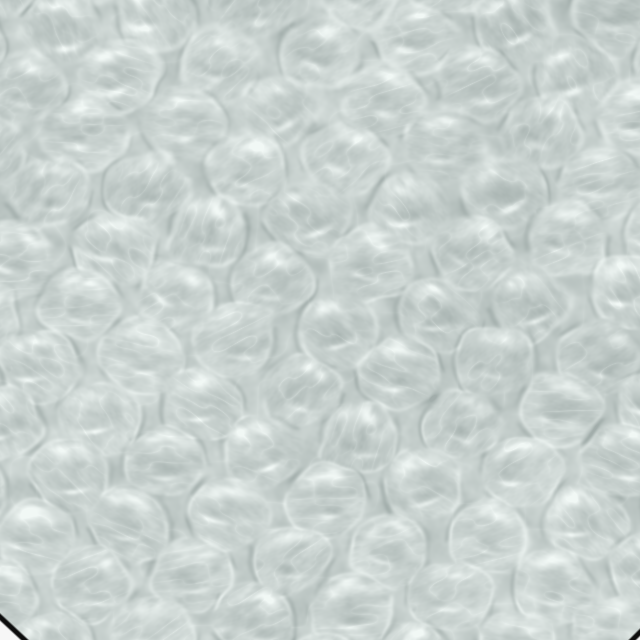
Reproduce this texture procedurally as a WebGL 2 fragment shader.

```glsl
#version 300 es
precision highp float;
// Clear bubble film: a slanted lattice of soft oval domes, each with a broken rim,
// a streaked bright cap, a curved glint and blotchy folds. Every dome is varied
// by a hash; one grey-green tone ramp colours the whole sheet.

#define STEP_ACROSS vec2(0.1536, 0.0195)
#define STEP_DOWN vec2(0.0977, -0.0755)
#define LATTICE_ORIGIN vec2(0.482, 0.656)
#define DOME_RADII vec2(0.063, 0.057)
#define JITTER 0.012
#define RIM_WIDTH 0.045
#define FOLDS 0.42
#define BLOTCHES 1.0
#define GAP_TONE 0.12
#define DOME_TONE 0.36
#define SHADE vec3(0.73, 0.77, 0.76)
#define LIGHT vec3(0.89, 0.92, 0.91)

uniform vec2 u_resolution;
out vec4 fragColor;

float hash(vec2 p) {
  vec3 h = fract(p.xyx * vec3(0.1031, 0.1030, 0.0973));
  h += dot(h, h.yzx + 33.33);
  return fract((h.x + h.y) * h.z);
}

float noise(vec2 p) {
  vec2 i = floor(p), f = fract(p);
  f = f * f * (3.0 - 2.0 * f);
  return mix(mix(hash(i), hash(i + vec2(1, 0)), f.x),
             mix(hash(i + vec2(0, 1)), hash(i + vec2(1, 1)), f.x), f.y);
}

float fbm(vec2 p) {
  float sum = 0.0, amp = 0.57;
  for (int i = 0; i < 3; i++) {
    sum += amp * noise(p);
    p = mat2(1.6, 1.2, -1.2, 1.6) * p + 7.3;
    amp *= 0.5;
  }
  return sum;
}

// Soft strokes along the middle level of a smooth noise
float strokes(vec2 p) { return pow(1.0 - abs(2.0 * noise(p) - 1.0), 4.0); }

float bell(float x, float width) { return exp(-x * x / (width * width)); }

mat2 rotation(float a) { return mat2(cos(a), sin(a), -sin(a), cos(a)); }

// Lays one dome over the tone below it; q is in dome radii.
float addDome(float tone, vec2 q, vec2 id, float blur) {
  float seed = hash(id + 91.7), seed2 = hash(id + 47.2);
  vec2 shift = 40.0 * vec2(seed, seed2);
  float r = length(q) + 0.30 * (noise(q * 1.5 + shift) - 0.5);
  float inside = 1.0 - smoothstep(0.94 - blur, 1.0 + blur, r);
  float core = 1.0 - smoothstep(0.45, 1.0, r);

  // Blotchy folded body with a shadowed centre
  vec2 turned = rotation(seed * 2.4 - 1.2) * q;
  float body = DOME_TONE + 0.14 * (seed2 - 0.5);
  body += BLOTCHES * (fbm(turned * vec2(2.4, 4.2) + shift.yx) - 0.5);
  body += FOLDS * (strokes(turned * vec2(1.8, 4.0) + shift) - 0.30) * (0.3 + 0.7 * core);
  body -= 0.26 * bell(length((q - vec2(0.3 * (seed - 0.5), -0.02)) * vec2(0.8, 1.4)), 0.48);

  // Bright streaked cap along the upper shoulder
  float lean = q.x + 0.8 * (seed - 0.5);
  float cap = bell(r - 0.64, 0.24) * smoothstep(0.10, 0.70, q.y) * bell(lean, 0.62);
  body += cap * (0.30 + 1.15 * noise(turned * vec2(3.0, 6.0) + shift));

  // Curved glint below the centre, with a shadow above it
  float curve = -0.42 + 0.32 * q.x * q.x + 0.2 * (seed2 - 0.5) + 0.5 * (seed - 0.5) * q.x;
  float reach = bell(q.x + 0.6 * (seed2 - 0.35), 0.32);
  body += bell(q.y - curve, 0.06 + 0.4 * blur) * reach * (0.45 + 0.65 * seed);
  body -= 0.24 * bell(q.y - curve - 0.22, 0.13) * reach;

  tone = mix(tone, body, 0.85 * inside);

  // Broken pale rim, and dark creases outside its flanks
  float broken = smoothstep(0.25, 0.75, noise(q * 2.4 + shift.yx));
  tone += (0.06 + 0.34 * broken) * bell(r - 0.98, RIM_WIDTH + 0.5 * blur);
  float flank = smoothstep(0.3, 0.9, abs(q.x)) * smoothstep(0.4, 0.75, noise(q * 1.8 + shift));
  return tone - 0.42 * flank * bell(r - 1.10, 0.08);
}

// Film corner: a dark edge line with a pale ground beyond it.
vec3 cutCorner(vec3 colour, float d) {
  float aa = 0.002;
  colour = mix(colour, vec3(0.05), 1.0 - smoothstep(0.004 - aa, 0.004 + aa, d));
  return mix(colour, vec3(0.97), 1.0 - smoothstep(-0.004 - aa, -0.004 + aa, d));
}

void main() {
  vec2 uv = gl_FragCoord.xy / u_resolution;
  float blur = mix(0.04, 0.14, smoothstep(0.3, 1.0, uv.y));

  // Flat film between the domes
  float tone = GAP_TONE + 0.8 * (fbm(uv * 34.0) - 0.5) + 0.25 * strokes(uv * 26.0);

  // Nearest lattice cell and its neighbours
  mat2 lattice = mat2(STEP_ACROSS, STEP_DOWN);
  vec2 cell = floor(inverse(lattice) * (uv - LATTICE_ORIGIN) + 0.5);
  for (int j = -1; j <= 1; j++)
    for (int i = 1; i >= -1; i--) {
      vec2 id = cell + vec2(i, j);
      vec2 offset = vec2(hash(id + 13.1), hash(id + 71.9)) - 0.5;
      vec2 centre = LATTICE_ORIGIN + lattice * id + JITTER * offset;
      vec2 q = rotation(0.5 * offset.x) * (uv - centre) / DOME_RADII;
      tone = addDome(tone, q, id + 50.0, blur);
    }

  // Broad unevenness and a slightly brighter near side
  tone += 0.40 * (fbm(uv * 5.0 + 3.0) - 0.5) + 0.14 * (0.5 - uv.y) + 0.04;
  vec3 colour = mix(SHADE, LIGHT, clamp(tone, -0.6, 1.35));

  colour = cutCorner(colour, dot(uv - vec2(0.0, 0.036), normalize(vec2(0.93, 1.0))));
  colour = cutCorner(colour, dot(uv - vec2(1.0, 0.012), normalize(vec2(-1.0, 1.0))));
  fragColor = vec4(colour, 1.0);
}
```
